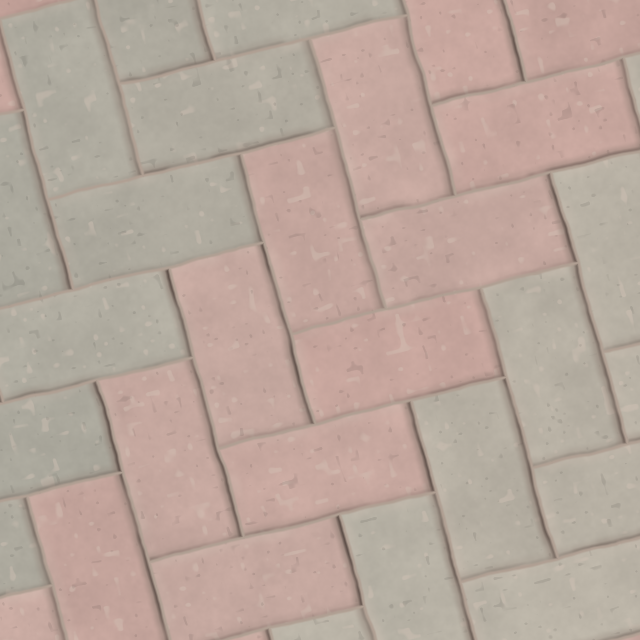
Reproduce this texture procedurally as a Shadertoy shader.

```glsl
// Herringbone paving of 2:1 blocks in alternating diagonal bands of pink and grey.
// A skewed grid of half-block cells is sorted into lying and standing blocks by
// the diagonal index of each cell; joints, chamfers and wear are added per block.

// Layout in canvas units: one cell along a lying block, one down a standing block
const vec2 CELL_ACROSS = vec2(0.1497, 0.0368);
const vec2 CELL_DOWN   = vec2(0.0391, -0.1416);
const vec2 ORIGIN      = vec2(0.453, 0.479);

// Colours
const vec3 PINK  = vec3(0.780, 0.667, 0.632);
const vec3 ROSE  = vec3(0.772, 0.638, 0.605);
const vec3 GREY  = vec3(0.722, 0.695, 0.645);
const vec3 SLATE = vec3(0.668, 0.657, 0.612);
const vec3 SAND  = vec3(0.690, 0.625, 0.575);
const vec3 BEVEL = vec3(0.545, 0.480, 0.440);
const vec3 GAP   = vec3(0.340, 0.285, 0.260);
const vec3 DUST  = vec3(0.830, 0.765, 0.715);

// Joint widths in cells, and amounts of wear
const float SEAM_WIDTH  = 0.030;
const float GAP_WIDTH   = 0.062;
const float BEVEL_WIDTH = 0.135;
const float WOBBLE      = 0.022;
const float TONE_SPREAD = 0.040;
const float MOTTLE      = 0.045;
const float GRAIN       = 0.022;

float hash(vec2 p) {
    vec3 q = fract(p.xyx * vec3(0.1031, 0.1030, 0.0973));
    q += dot(q, q.yzx + 33.33);
    return fract((q.x + q.y) * q.z);
}

float noise(vec2 p) {
    vec2 i = floor(p), f = fract(p);
    f = f * f * (3.0 - 2.0 * f);
    return mix(mix(hash(i), hash(i + vec2(1, 0)), f.x),
               mix(hash(i + vec2(0, 1)), hash(i + vec2(1, 1)), f.x), f.y);
}

float fbm(vec2 p) {
    float sum = 0.0, amp = 0.5;
    for (int i = 0; i < 4; i++) {
        sum += amp * noise(p);
        p = mat2(1.6, 1.2, -1.2, 1.6) * p + 7.3;
        amp *= 0.5;
    }
    return sum / 0.9375;
}

// Finds the block holding a point: local position, size, first cell and band
void findBlock(vec2 p, out vec2 local, out vec2 size, out vec2 id, out float band) {
    vec2 cell = floor(p);
    float diagonal = cell.x + cell.y;
    float part = mod(diagonal, 4.0);
    bool lying = part < 1.5;
    vec2 along = lying ? vec2(1, 0) : vec2(0, 1);
    id = cell - along * mod(part, 2.0);
    size = 1.0 + along;
    local = p - id;
    band = mod(floor((diagonal + 2.0) / 4.0), 2.0);
}

// Shaded chamfer and dark gap along one side, d cells inside the edge
vec3 drawJoint(vec3 color, float d, float bevel, float gap) {
    color = mix(color, BEVEL, bevel * (1.0 - smoothstep(0.03, BEVEL_WIDTH, d)));
    return mix(color, GAP, gap * (1.0 - smoothstep(0.022, GAP_WIDTH, d)));
}

void mainImage(out vec4 fragColor, in vec2 fragCoord) {
    vec2 uv = fragCoord / iResolution.xy;
    vec2 p = inverse(mat2(CELL_ACROSS, CELL_DOWN)) * (uv - ORIGIN);
    p += WOBBLE * (vec2(fbm(p * 3.0), fbm(p * 3.0 + 41.0)) - 0.5) * 2.0;

    vec2 local, size, id;
    float band;
    findBlock(p, local, size, id, band);
    vec2 far = size - local;
    float edge = min(min(local.x, local.y), min(far.x, far.y));

    // Block face: band colour, tone of each block, mottling and grain
    float tint = hash(id + 17.0);
    float cool = clamp(0.95 - uv.x * 1.2 + 0.35 * (tint - 0.5), 0.0, 1.0);
    vec3 face = band < 0.5 ? mix(PINK, ROSE, tint) : mix(GREY, SLATE, cool);
    face *= 1.0 + TONE_SPREAD * (hash(id + 5.0) - 0.5);
    face *= 1.0 + MOTTLE * (fbm(p * 2.6 + id * 3.0) - 0.5) * 2.0;
    face *= 1.0 + GRAIN * (fbm(uv * 110.0) - 0.5) * 2.0;

    // Dust on the lit sides, pale scuffs and small pits
    float lit = 1.0 - smoothstep(0.03, 0.15, min(local.x, local.y));
    face = mix(face, DUST, 0.28 * lit * noise(p * 5.0));
    face = mix(face, DUST, 0.40 * smoothstep(0.80, 0.95, noise(p * 11.0)));
    face *= 1.0 - 0.08 * smoothstep(0.86, 0.97, noise(p * 15.0 + 90.0));

    // Deep shadow on right sides, fainter and broken on lower sides
    float worn = smoothstep(0.25, 0.70, fbm(p * 2.2 + 23.0));
    float rightDepth = mix(0.30, 1.0, hash(id + 31.0)) * mix(0.50, 1.0, worn);
    float lowerDepth = mix(0.10, 0.75, hash(id + 59.0)) * mix(0.30, 1.0, worn);
    vec3 color = drawJoint(face, far.y, 0.60 * lowerDepth, 0.55 * lowerDepth);
    color = drawJoint(color, far.x, 0.35 + 0.40 * rightDepth, 0.95 * rightDepth);

    // Sand seam closes every side softly
    color = mix(SAND, color, smoothstep(0.0, SEAM_WIDTH, edge));
    fragColor = vec4(color, 1.0);
}
```
